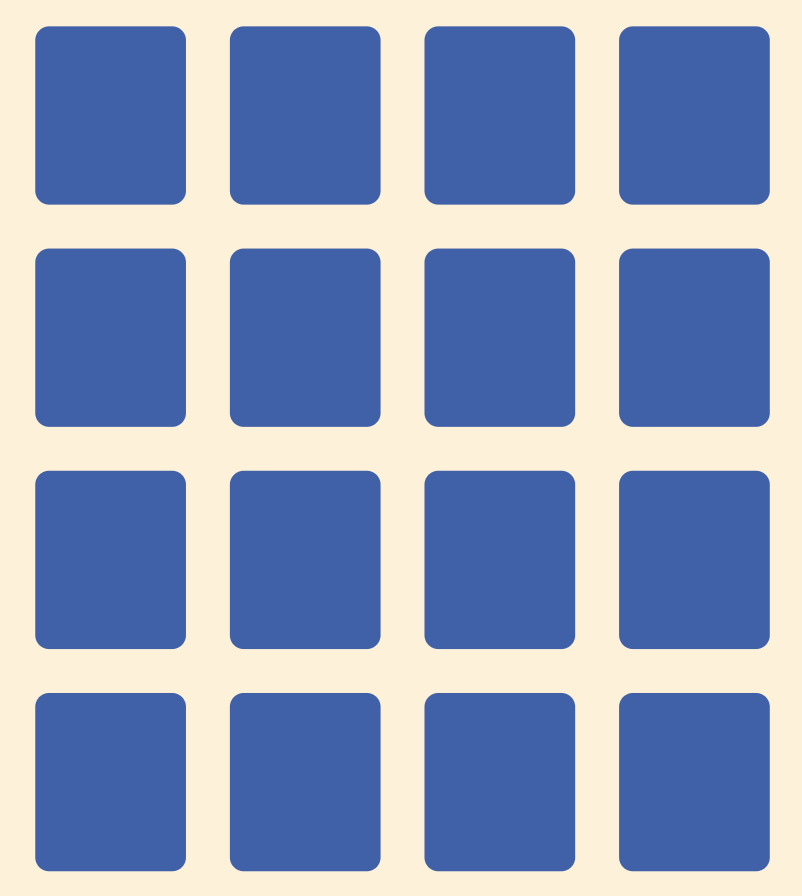
Write a WebGL 1 fragment shader that draws this pattern.

```glsl
precision highp float;

uniform vec2 u_resolution;

// Lengths are fractions of the canvas height
#define PITCH vec2(0.2172, 0.2480)
#define HALF_SIZE vec2(0.0841, 0.0995)
#define CORNER_RADIUS 0.0155
#define GRID_OFFSET vec2(0.0017, -0.0009)
#define TILE_COLOR vec3(0.251, 0.378, 0.653)
#define GROUND_COLOR vec3(0.996, 0.945, 0.851)

// Signed distance to a rounded rectangle centred on the origin
float roundedBox(vec2 p, vec2 halfSize, float radius) {
  vec2 q = abs(p) - halfSize + radius;
  return length(max(q, 0.0)) + min(max(q.x, q.y), 0.0) - radius;
}

void main() {
  float pixel = 1.0 / u_resolution.y;
  vec2 p = (gl_FragCoord.xy - 0.5 * u_resolution) * pixel - GRID_OFFSET;

  // A gap crossing sits at the middle of the grid, four tiles each way
  vec2 local = (fract(p / PITCH) - 0.5) * PITCH;

  // One-pixel antialiased tile edge
  float dist = roundedBox(local, HALF_SIZE, CORNER_RADIUS);
  float coverage = clamp(0.5 - dist / pixel, 0.0, 1.0);

  gl_FragColor = vec4(mix(GROUND_COLOR, TILE_COLOR, coverage), 1.0);
}
```
